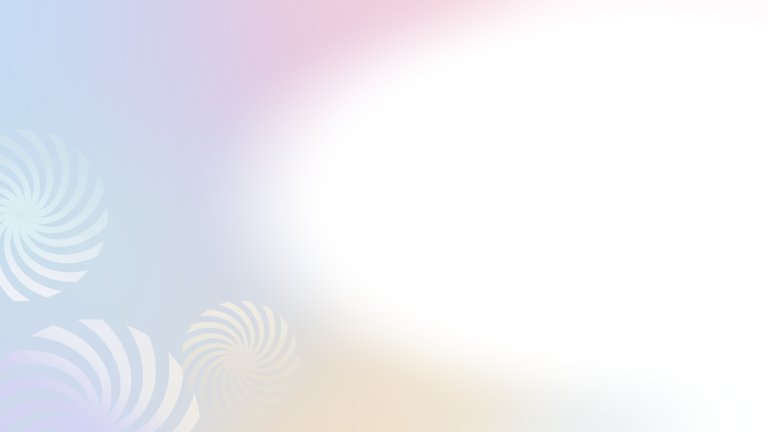
A Shadertoy shader for this background:

```glsl
// A soft pastel backdrop that clears to white on the right, with three pinwheels.
// Normalised Gaussian glows blend the tints, a wide soft ellipse clears them,
// and twisted polar sectors form the pinwheel blades. Lengths are canvas heights.

const float TAU = 6.2831853;

// Adds one tint, weighted by a round falloff; the weight is kept in w.
void addGlow(inout vec4 sum, vec2 p, vec2 center, float radius, vec3 tint) {
    vec2 d = (p - center) / radius;
    sum += vec4(tint, 1.0) * exp(-dot(d, d));
}

vec3 pastelField(vec2 p) {
    vec4 sum = vec4(0.0);
    // Upper band: blue through lavender to rose
    addGlow(sum, p, vec2(0.03, 0.88), 0.26, vec3(0.77, 0.86, 0.95));
    addGlow(sum, p, vec2(0.36, 0.86), 0.24, vec3(0.825, 0.82, 0.93));
    addGlow(sum, p, vec2(0.70, 0.86), 0.25, vec3(0.91, 0.79, 0.88));
    addGlow(sum, p, vec2(0.95, 1.00), 0.25, vec3(0.95, 0.82, 0.86));
    addGlow(sum, p, vec2(1.50, 1.00), 0.32, vec3(1.00, 0.965, 0.975));
    // Middle band: cool aqua and periwinkle
    addGlow(sum, p, vec2(0.04, 0.55), 0.25, vec3(0.78, 0.87, 0.93));
    addGlow(sum, p, vec2(0.28, 0.44), 0.22, vec3(0.815, 0.89, 0.91));
    addGlow(sum, p, vec2(0.50, 0.53), 0.23, vec3(0.82, 0.83, 0.92));
    // Lower band: lilac, grey, sand and mist
    addGlow(sum, p, vec2(0.10, 0.12), 0.26, vec3(0.81, 0.85, 0.93));
    addGlow(sum, p, vec2(0.55, 0.28), 0.22, vec3(0.835, 0.86, 0.89));
    addGlow(sum, p, vec2(0.76, 0.02), 0.23, vec3(0.93, 0.87, 0.79));
    addGlow(sum, p, vec2(1.05, 0.12), 0.22, vec3(0.94, 0.90, 0.83));
    addGlow(sum, p, vec2(1.35, 0.00), 0.20, vec3(0.92, 0.94, 0.95));
    addGlow(sum, p, vec2(1.75, 0.05), 0.30, vec3(1.0));
    return sum.rgb / sum.w;
}

// Coverage of the white clearing, slightly flatter below its center.
float clearing(vec2 p) {
    vec2 d = p - vec2(1.48, 0.535);
    float halfHeight = d.y < 0.0 ? 0.445 : 0.475;
    float r = length(d / vec2(0.90, halfHeight));
    return 1.0 - smoothstep(0.78, 1.18, r);
}

// Coverage of a pinwheel; d is the offset from its hub, phase the angle of a tip.
float pinwheel(vec2 d, float radius, float blades, float phase, float pixel) {
    const float TWIST = 1.4;
    float r = length(d) / radius;
    float angle = atan(d.y, d.x) - phase - TWIST * (r - 1.0);
    float offset = abs(fract(angle * blades / TAU + 0.5) - 0.5);
    float halfWidth = mix(0.55, 0.25, smoothstep(0.10, 0.42, r));
    float slant = sqrt(1.0 + TWIST * TWIST * r * r);
    float side = (offset - halfWidth) * TAU / blades * r * radius / slant;
    float rim = (r - 1.0) * radius;
    return 1.0 - smoothstep(-pixel, pixel, max(side, rim));
}

void mainImage(out vec4 fragColor, in vec2 fragCoord) {
    vec2 p = fragCoord / iResolution.y;
    float pixel = 0.75 / iResolution.y;
    vec3 color = mix(pastelField(p), vec3(1.0), clearing(p));

    // Aqua pinwheel: brighter hub and lower blades
    vec2 d = p - vec2(0.051, 0.502);
    float rise = smoothstep(-0.20, 0.20, d.y + 0.3 * d.x);
    vec3 tint = mix(vec3(0.94, 0.95, 0.97), vec3(0.81, 0.89, 0.93), rise);
    tint = mix(vec3(0.86, 0.94, 0.96), tint, smoothstep(0.02, 0.15, length(d)));
    color = mix(color, tint, 0.95 * pinwheel(d, 0.199, 16.0, 0.0, pixel));

    // Lilac pinwheel: pale tips, warmer to the right
    d = p - vec2(0.208, 0.005);
    tint = mix(vec3(0.92, 0.93, 0.96), vec3(0.94, 0.93, 0.91),
               smoothstep(0.0, 0.25, d.x));
    tint = mix(vec3(0.83, 0.83, 0.95), tint,
               smoothstep(-0.02, 0.20, d.y + 0.7 * d.x));
    color = mix(color, tint, 0.95 * pinwheel(d, 0.256, 14.0, 1.57, pixel));

    // Sand pinwheel: fades towards the bottom
    d = p - vec2(0.556, 0.167);
    tint = mix(vec3(0.90, 0.88, 0.84), vec3(0.935, 0.925, 0.89),
               smoothstep(-0.05, 0.12, d.y));
    float fade = mix(0.4, 0.95, smoothstep(-0.14, 0.0, d.y + 0.4 * d.x));
    color = mix(color, tint, fade * pinwheel(d, 0.137, 17.0, 1.48, pixel));

    fragColor = vec4(color, 1.0);
}
```
